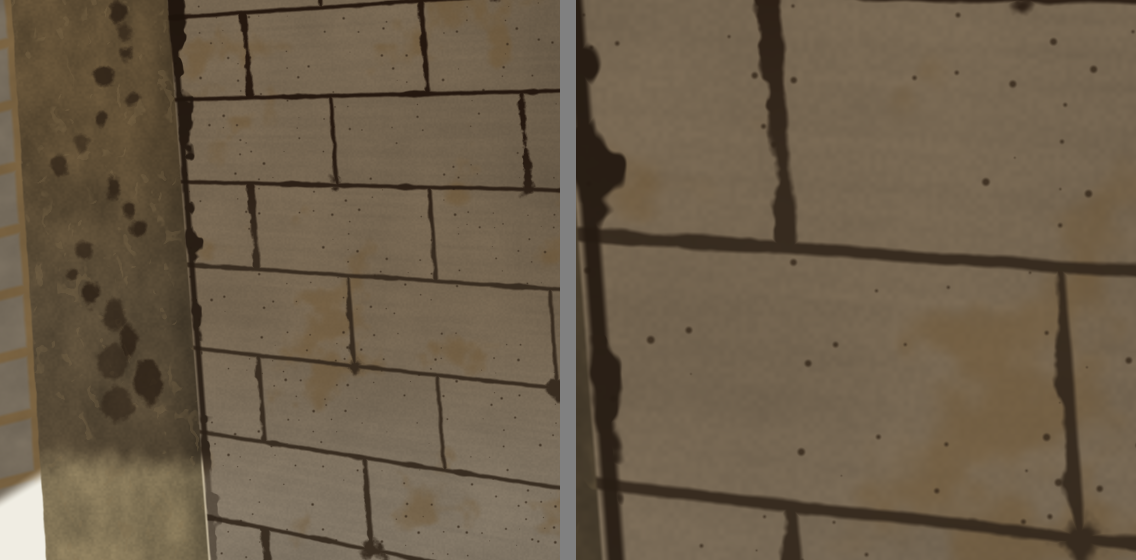
Left: the whole. Right: its middle third, enlarged.
A WebGL 2 fragment shader for this texture:

```glsl
#version 300 es
precision highp float;
uniform vec2 u_resolution;
out vec4 outColor;

float hash(vec2 p) {
  vec3 q = fract(p.xyx * 0.1031);
  q += dot(q, q.yzx + 33.33);
  return fract((q.x + q.y) * q.z);
}

float noise(vec2 p) {
  vec2 i = floor(p), f = fract(p);
  f = f * f * (3.0 - 2.0 * f);
  return mix(mix(hash(i), hash(i + vec2(1, 0)), f.x),
             mix(hash(i + vec2(0, 1)), hash(i + vec2(1, 1)), f.x), f.y);
}

float fbm(vec2 p) {
  float sum = 0.0, amp = 0.53;
  for (int i = 0; i < 4; i++) {
    sum += amp * noise(p);
    p = p * 2.03 + 17.0;
    amp *= 0.5;
  }
  return sum;
}

// Coverage of a shape from its signed distance, with a soft rim
float cover(float d, float softness) {
  float s = softness + 0.7 / u_resolution.y;
  return 1.0 - smoothstep(-s, s, d);
}

// Signed distance to the nearest upright joint of a course, and its index
vec2 uprightJoint(float row, float along) {
  float odd = mod(row, 2.0);
  float start = mix(0.134 - 0.005 * row, 0.275 + 0.003 * row, odd);
  float spacing = mix(0.318, 0.33 + 0.01 * row, odd);
  float u = (along - start) / spacing;
  float index = floor(u + 0.5);
  return vec2((u - index) * spacing, index);
}

vec3 blockWall(vec2 p, float along) {
  // Courses fan out in perspective
  float dx = p.x - 0.34;
  float pitch = 0.148 + 0.0445 * dx;
  float v = (p.y - 0.029 + 0.067 * dx) / pitch;
  float row = floor(v);
  vec2 joint = uprightJoint(row, along);
  float block = hash(vec2(floor(joint.y + step(0.0, joint.x)), row) + 40.0);

  // Block face with saw grooves, stains and pits
  vec3 face = mix(vec3(0.45, 0.39, 0.31), vec3(0.50, 0.455, 0.39), smoothstep(0.5, 1.0, p.y));
  face *= 0.91 + 0.13 * fbm(p * 9.0) + 0.05 * block;
  face *= 1.0 - 0.10 * smoothstep(0.75, 1.0, p.x) * (1.0 - p.y);
  face *= 0.98 + 0.04 * noise(vec2(p.x * 6.0, v * 24.0));
  face *= 0.975 + 0.05 * noise(p * 300.0);
  float stain = smoothstep(0.62, 0.78, fbm(p * 11.0 + 5.0));
  face = mix(face, vec3(0.43, 0.33, 0.19), 0.45 * stain);
  vec2 cell = floor(p * 46.0);
  vec2 pit = vec2(hash(cell + 3.0), hash(cell + 91.0)) * 0.6 + 0.2;
  float pitSize = 0.0022 * hash(cell + 12.0);
  float pits = cover(length(p - (cell + pit) / 46.0) - pitSize, 0.0008);
  face = mix(face, vec3(0.20, 0.15, 0.10), 0.8 * pits * step(0.72, hash(cell + 55.0)));

  // Ragged mortar gaps
  float ragged = fbm(p * 42.0) - 0.5;
  float wear = hash(vec2(joint.y, row) + 7.0);
  float gap = cover(abs(joint.x + ragged * 0.006) - 0.0032 - 0.004 * wear - ragged * 0.022 * wear, 0.0015);
  float bed = floor(v + 0.5);
  float bedDistance = (v - bed) * pitch;
  float bedWidth = 0.0035 + 0.012 * max(fbm(p * 19.0 + 8.0) - 0.55, 0.0);
  gap = max(gap, cover(abs(bedDistance + ragged * 0.003) - bedWidth, 0.0013));

  // Dark clumps below the joints of every second course
  vec2 above = uprightJoint(bed - 1.0, along);
  float clump = length(vec2(above.x, bedDistance)) - 0.006 - 0.0025 * bed - ragged * 0.035;
  gap = max(gap, cover(clump, 0.005) * (1.0 - mod(bed, 2.0)));
  vec3 mortar = mix(vec3(0.12, 0.07, 0.04), vec3(0.20, 0.155, 0.11), smoothstep(0.2, 0.5, p.y));
  return mix(face, mortar, gap * 0.93);
}

vec3 concretePillar(vec2 p, float t) {
  float grain = fbm(p * vec2(22.0, 14.0));
  vec3 color = mix(vec3(0.36, 0.295, 0.20), vec3(0.33, 0.28, 0.205), smoothstep(0.2, 0.6, p.y));
  float lit = smoothstep(0.79, 0.86, p.y + 0.05 * (grain - 0.5));
  color = mix(color, vec3(0.50, 0.445, 0.33), lit);
  color *= 0.76 + 0.42 * grain + 0.08 * noise(p * 230.0);
  color *= 1.0 - 0.18 * smoothstep(0.8, 1.0, t);
  float scratch = smoothstep(0.78, 0.9, noise(p * vec2(90.0, 45.0) + fbm(p * 20.0) * 5.0));
  color = mix(color, vec3(0.52, 0.44, 0.31), scratch * 0.25);

  // Damp spots, larger towards the bottom
  float spots = 0.0;
  for (int i = 0; i < 19; i++) {
    float k = float(i);
    vec2 center = vec2(0.06 + 0.013 * k / 6.0 + 0.17 * hash(vec2(k, 2.0)), 0.02 + 0.039 * k);
    float size = 0.009 + 0.007 * hash(vec2(k, 9.0)) + 0.014 * smoothstep(11.0, 18.0, k);
    vec2 q = (p - center) / vec2(1.0, 0.9 + 0.7 * hash(vec2(k, 5.0)));
    float d = length(q) - size - 0.022 * (fbm(p * 48.0) - 0.5);
    spots = max(spots, cover(d, 0.004) * (0.55 + 0.4 * hash(vec2(k, 6.0))));
  }
  return mix(color, vec3(0.16, 0.115, 0.075), spots * 0.85);
}

// Narrow strip of distant blocks above a sunlit patch
vec3 farWall(vec2 p, float edge) {
  float course = (p.y + 0.25 * p.x - 0.08) / 0.112;
  float band = cover(abs(fract(course + 0.5) - 0.5) * 0.112 - 0.009, 0.003);
  band = max(band, cover(edge - p.x - 0.012, 0.003));
  vec3 color = mix(vec3(0.46, 0.42, 0.36), vec3(0.47, 0.38, 0.25), band);
  color *= 0.92 + 0.16 * fbm(p * 25.0);
  return mix(color, vec3(0.94, 0.93, 0.89), smoothstep(0.875, 0.91, p.y + 0.6 * p.x));
}

void main() {
  vec2 p = gl_FragCoord.xy / u_resolution;
  p.y = 1.0 - p.y;
  float leftEdge = 0.02 + 0.063 * p.y + 0.004 * (fbm(p * 30.0) - 0.5);
  float rightEdge = 0.299 + 0.075 * p.y;
  float along = p.x - rightEdge;

  vec3 color = concretePillar(p, (p.x - leftEdge) / (rightEdge - leftEdge));
  color = mix(color, farWall(p, leftEdge), cover(p.x - leftEdge, 0.001));
  color = mix(color, blockWall(p, along), cover(-along, 0.001));

  // Open seam beside the pillar, with a light rim low down
  float clots = max(fbm(vec2(p.x * 20.0, p.y * 16.0)) - 0.45, 0.0);
  float seam = cover(abs(along - 0.008 - 0.03 * clots) - 0.005 - 0.055 * clots, 0.002);
  seam *= smoothstep(-0.004, 0.002, along);
  seam *= 1.0 - 0.5 * smoothstep(0.8, 0.86, p.y);
  color = mix(color, mix(vec3(0.11, 0.07, 0.04), vec3(0.18, 0.14, 0.10), p.y), seam * 0.95);
  float rim = cover(abs(along) - 0.0018, 0.001) * smoothstep(0.80, 0.84, p.y);
  color = mix(color, vec3(0.80, 0.75, 0.64), rim * 0.85);
  outColor = vec4(color, 1.0);
}
```
